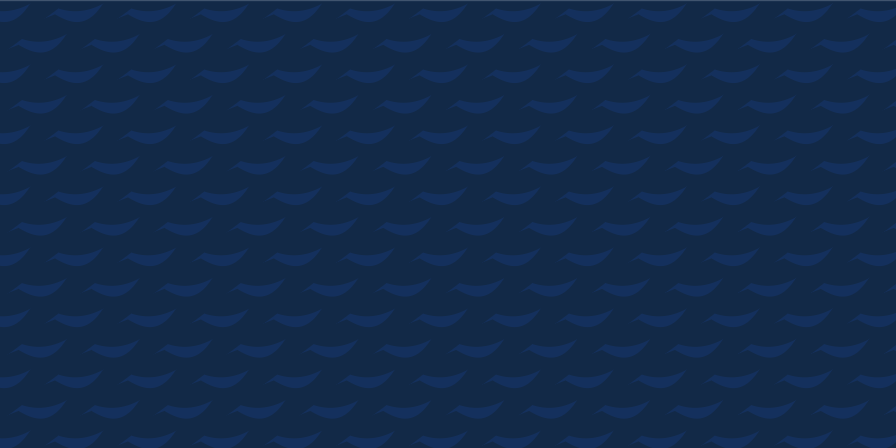
A Shadertoy shader for this pattern:

```glsl
// Staggered rows of slim, wave-like flecks on a deep navy ground.
// Each fleck is the span between two curves, repeated on a half-drop grid
// measured in canvas heights; a faint hairline runs along the top edge.

const vec3 GROUND = vec3(0.070, 0.160, 0.280);
const vec3 FLECK = vec3(0.080, 0.190, 0.365);
const vec3 HAIRLINE = vec3(0.25, 0.33, 0.43);

const float COLUMN_PITCH = 0.1628;  // about 12.3 flecks across
const float ROW_PITCH = 0.0681;     // about 14.7 rows down
const float FIRST_ROW = 0.0276;     // centre of the first row, from the top
const float FIRST_COLUMN = 0.1025;  // left tip of a fleck in even rows
const float FLECK_LENGTH = 0.127;
const float HAIRLINE_WIDTH = 0.0026;

const float TAIL_Y = -0.096;        // heights below are in fleck lengths
const float TIP_Y = 0.150;
const float CREST_X = 0.22;
const float CREST_Y = 0.068;
const float NOTCH_X = 0.16;
const float NOTCH_Y = -0.034;

// Upper edge: straight tail up to the crest, then a shallow sag to the tip.
float upperEdge(float x) {
    float s = (x - CREST_X) / (1.0 - CREST_X);
    float tail = mix(TAIL_Y, CREST_Y, x / CREST_X);
    float back = mix(CREST_Y, TIP_Y, s) - 0.337 * s * (1.0 - s);
    return x < CREST_X ? tail : back;
}

// Lower edge: tail up to the notch, then a full belly swept to the tip.
float lowerEdge(float x) {
    float s = (x - NOTCH_X) / (1.0 - NOTCH_X);
    float tail = mix(TAIL_Y, NOTCH_Y, x / NOTCH_X);
    float belly = mix(NOTCH_Y, TIP_Y, s) - (0.68 + 0.45 * s) * s * (1.0 - s);
    return x < NOTCH_X ? tail : belly;
}

// Approximate signed distance, with each edge scaled by its slope.
float fleckDistance(vec2 p) {
    const float STEP = 0.005;
    float top = upperEdge(p.x);
    float bottom = lowerEdge(p.x);
    float topSlope = (upperEdge(p.x + STEP) - top) / STEP;
    float bottomSlope = (lowerEdge(p.x + STEP) - bottom) / STEP;
    return max((p.y - top) / length(vec2(1.0, topSlope)),
               (bottom - p.y) / length(vec2(1.0, bottomSlope)));
}

void mainImage(out vec4 fragColor, in vec2 fragCoord) {
    vec2 p = fragCoord / iResolution.y;
    float pixel = 1.0 / iResolution.y;

    // Half-drop grid, rows counted from the top
    float rowPosition = (1.0 - p.y - FIRST_ROW) / ROW_PITCH;
    float row = floor(rowPosition + 0.5);
    float shift = FIRST_COLUMN + 0.5 * COLUMN_PITCH * mod(row, 2.0);
    float halfGap = 0.5 * (COLUMN_PITCH - FLECK_LENGTH);
    vec2 cell = vec2(mod(p.x - shift + halfGap, COLUMN_PITCH) - halfGap,
                     (row - rowPosition) * ROW_PITCH);

    // Fleck coverage
    float d = fleckDistance(cell / FLECK_LENGTH) * FLECK_LENGTH;
    vec3 color = mix(GROUND, FLECK, clamp(0.5 - d / pixel, 0.0, 1.0));

    // Top hairline
    float edge = (p.y - 1.0 + HAIRLINE_WIDTH) / pixel;
    color = mix(color, HAIRLINE, clamp(0.5 + edge, 0.0, 1.0));

    fragColor = vec4(color, 1.0);
}
```
